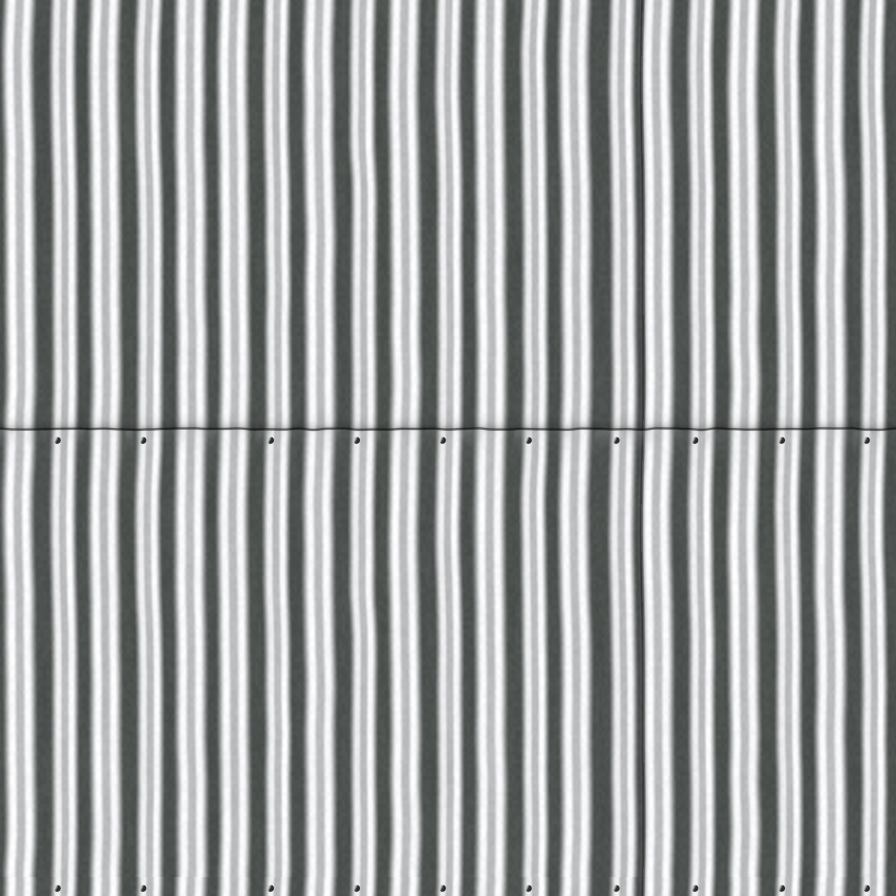
Write a WebGL 1 fragment shader that draws this texture.

```glsl
precision highp float;
// Galvanised corrugated sheets: 21 vertical ridges, one lap seam, one side joint and two rows of screws.

uniform vec2 u_resolution;

#define RIDGES 21.0
#define FIRST_RIDGE 0.43      // centre of ridge 0, in ridge pitches
#define JOINT_RIDGE 15.0      // first ridge right of the side joint
#define JOINT_X 0.7175
#define SEAM_Y 0.521
#define SCREW_Y 0.0085        // lower row; the rows are half a canvas apart
#define SCREW_RADIUS 0.0038
#define JITTER 0.05           // sideways scatter of ridges, in pitches
#define GRAIN 0.035
#define SHADE vec3(0.30, 0.32, 0.31)
#define SHINE vec3(0.98, 0.98, 0.99)

float hash(vec2 p) {
  vec3 q = fract(vec3(p.xyx) * 0.1031);
  q += dot(q, q.yzx + 33.33);
  return fract((q.x + q.y) * q.z);
}

float noise(vec2 p) {
  vec2 cell = floor(p), f = fract(p);
  f = f * f * (3.0 - 2.0 * f);
  return mix(mix(hash(cell), hash(cell + vec2(1.0, 0.0)), f.x),
             mix(hash(cell + vec2(0.0, 1.0)), hash(cell + vec2(1.0, 1.0)), f.x), f.y);
}

// 1 for ridges that carry screws: every second one, with one wider gap
float isFastened(float id) {
  float odd = mod(id, 2.0);
  return id < 4.5 ? odd : 1.0 - odd;
}

// Sideways shift of a ridge: drift across the sheet, stretch at its edge, scatter
float ridgeShift(float id, float fastened) {
  float place = mod(id - JOINT_RIDGE, RIDGES);
  float edge = step(RIDGES - 1.5, place);
  return 0.004 * place + 0.03 * fastened + 0.07 * edge + JITTER * (hash(vec2(id, 7.0)) - 0.5);
}

// Brightness across a ridge: greyer crest, two bright bands, dark flanks
float ridgeProfile(float offset, float fastened) {
  float d = abs(offset) / mix(1.06, 0.88, fastened);
  float flank = 1.0 - smoothstep(0.19, 0.41, d);
  float crest = 1.0 - smoothstep(0.04, 0.15, d);
  float softBand = 0.07 * fastened * smoothstep(0.0, -0.15, offset);
  return flank * (1.0 - 0.37 * crest - softBand);
}

// Screw head lit from the left: rgb colour, a coverage
vec4 screwHead(vec2 p, float pixel) {
  float r = length(p);
  float cover = 1.0 - smoothstep(SCREW_RADIUS - pixel, SCREW_RADIUS + pixel, r);
  float lit = smoothstep(-0.2, 0.7, dot(p, vec2(-0.9, 0.4)) / SCREW_RADIUS);
  return vec4(mix(vec3(0.17, 0.18, 0.18), vec3(0.78), lit), cover);
}

void main() {
  vec2 uv = gl_FragCoord.xy / u_resolution;
  float pixel = 0.7 / min(u_resolution.x, u_resolution.y);

  // Slow bend of the ridges, the same in both rows of sheets
  float rowPhase = fract((uv.y - SEAM_Y) * 2.0) * 6.28318;
  float bend = 0.025 * sin(rowPhase) + 0.012 * sin(2.0 * rowPhase + 1.0);
  float x = uv.x * RIDGES - FIRST_RIDGE - bend;
  float nearest = floor(x + 0.5);
  float screwDy = mod(uv.y - SCREW_Y + 0.25, 0.5) - 0.25;

  // Ridges and their screws
  float light = 0.0;
  vec4 screw = vec4(0.0);
  for (int k = -1; k <= 1; k++) {
    float ridge = nearest + float(k);
    float id = mod(ridge + 0.5, RIDGES) - 0.5;
    float fastened = isFastened(id);
    float ripple = 0.03 * (noise(vec2(id * 5.3, rowPhase * 1.5)) - 0.5);
    float offset = x - ridge - ridgeShift(id, fastened) - ripple;
    light = max(light, ridgeProfile(offset, fastened));
    vec4 head = screwHead(vec2((offset + 0.16) / RIDGES, screwDy), pixel);
    head.a *= fastened;
    if (head.a > screw.a) screw = head;
  }

  // Fine grain and faint upright streaks
  float grain = noise(uv * vec2(300.0, 220.0)) - 0.5;
  float streak = noise(uv * vec2(180.0, 14.0)) - 0.5;
  vec3 color = mix(SHADE, SHINE, light) + GRAIN * (grain + 0.7 * streak);

  // Side joint between neighbouring sheets
  float jointD = uv.x - JOINT_X - bend / RIDGES;
  float jointLine = 1.0 - smoothstep(0.0007, 0.0022 + pixel, abs(jointD));
  float jointShadow = exp(-abs(jointD) / 0.004) * step(jointD, 0.0);
  color *= 1.0 - 0.4 * jointLine - 0.15 * jointShadow;

  // Lap seam: ragged line, shadow above, pale rim and scuffs below
  float seamD = uv.y - SEAM_Y - 0.0018 * (noise(vec2(uv.x * 60.0, 3.0)) - 0.5);
  float above = smoothstep(-pixel, pixel, seamD);
  float seamLine = 1.0 - smoothstep(0.0004, 0.0014 + pixel, abs(seamD));
  float scuff = smoothstep(0.5, 0.85, noise(uv * vec2(90.0, 45.0)));
  float belowFade = (1.0 - above) * exp(min(seamD, 0.0) / 0.012);
  color *= 1.0 - 0.3 * above * exp(-max(seamD, 0.0) / 0.005);
  color = mix(color, vec3(0.62, 0.63, 0.63), belowFade * (0.12 + 0.3 * scuff));
  color *= 1.0 - 0.5 * seamLine;

  color = mix(color, screw.rgb, screw.a);
  gl_FragColor = vec4(clamp(color, 0.0, 1.0), 1.0);
}
```
